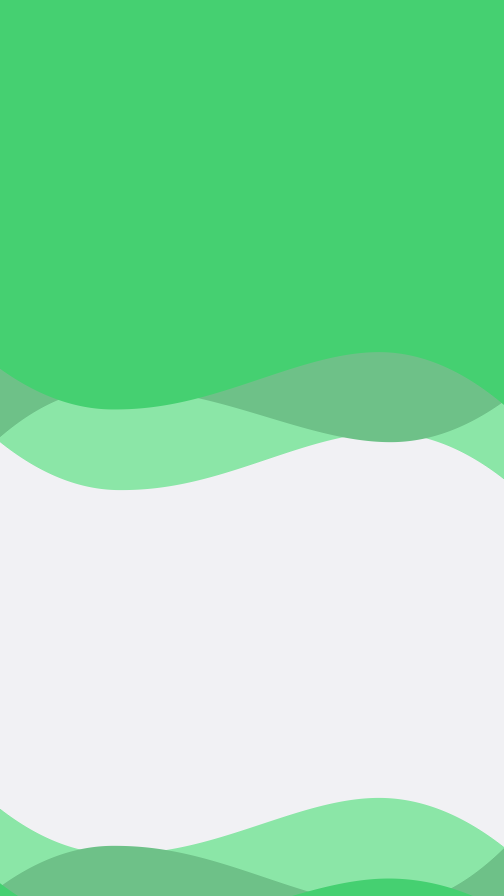
A Shadertoy shader for this background:

```glsl
// Flat layered green waves above and below a pale empty band.

// Height of a wave with turning points a and b, ending at yLeft and yRight.
float waveHeight(float x, vec2 a, vec2 b, float yLeft, float yRight) {
    if (x < a.x) {
        float t = 1.0 - x / a.x;
        return mix(a.y, yLeft, t * t);
    }
    if (x > b.x) {
        float t = (x - b.x) / (1.0 - b.x);
        return mix(b.y, yRight, t * t);
    }
    float t = pow((x - a.x) / (b.x - a.x), 1.1);
    return mix(a.y, b.y, smoothstep(0.0, 1.0, t));
}

// Antialiased coverage of the side where the vertical distance is positive.
float coverage(float d) {
    return clamp(d * iResolution.y + 0.5, 0.0, 1.0);
}

void mainImage(out vec4 fragColor, in vec2 fragCoord) {
    vec2 uv = fragCoord / iResolution.xy;
    float x = uv.x, y = uv.y;

    vec3 paper = vec3(0.945, 0.945, 0.957);
    vec3 mint  = vec3(0.545, 0.902, 0.655);
    vec3 sage  = vec3(0.431, 0.757, 0.533);
    vec3 green = vec3(0.271, 0.816, 0.443);
    vec3 color = paper;

    // Upper layers, filled upward from each wave, back to front
    color = mix(color, mint, coverage(y - waveHeight(x, vec2(0.238, 0.453), vec2(0.764, 0.517), 0.5065, 0.465)));
    color = mix(color, sage, coverage(y - waveHeight(x, vec2(0.225, 0.5665), vec2(0.775, 0.5065), 0.512, 0.552)));
    color = mix(color, green, coverage(y - waveHeight(x, vec2(0.225, 0.543), vec2(0.752, 0.607), 0.5885, 0.548)));

    // Lower layers, filled downward from each wave, back to front
    color = mix(color, mint, coverage(waveHeight(x, vec2(0.231, 0.047), vec2(0.752, 0.1095), 0.0975, 0.0547) - y));
    color = mix(color, sage, coverage(waveHeight(x, vec2(0.225, 0.056), vec2(0.769, -0.0104), 0.0104, 0.0534) - y));
    color = mix(color, green, coverage(waveHeight(x, vec2(0.243, -0.038), vec2(0.771, 0.0195), 0.0143, -0.017) - y));

    fragColor = vec4(color, 1.0);
}
```
